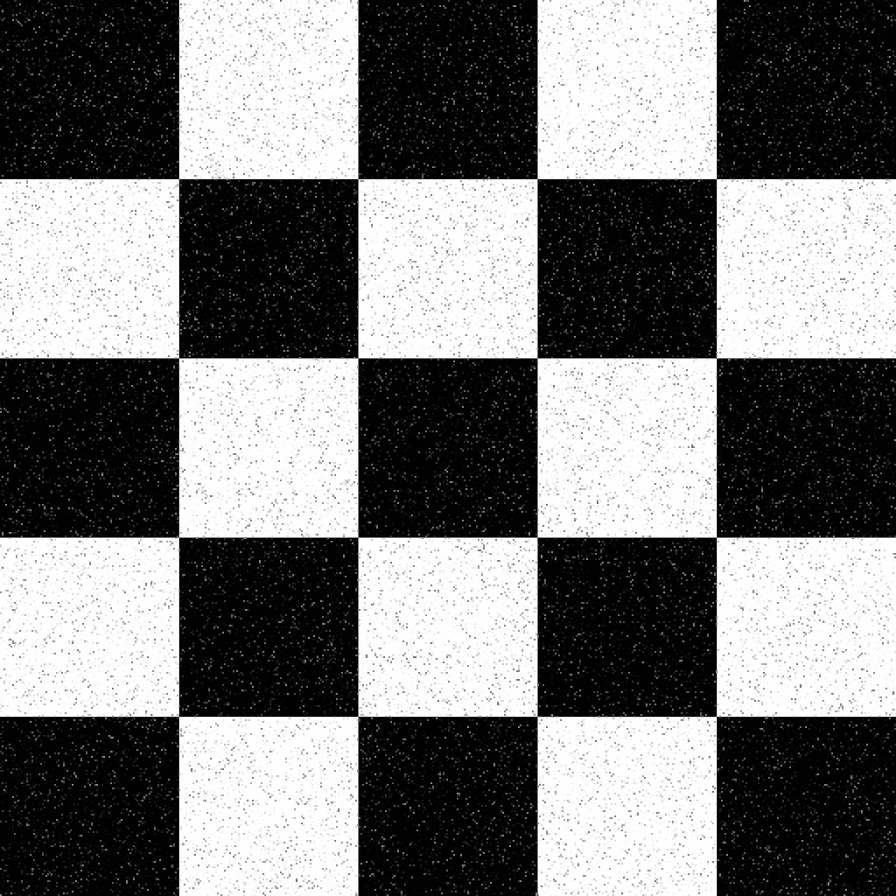
Give the GLSL for this pattern, as a Shadertoy shader.

```glsl
// Black and white checkerboard with a fine sparse speckle of the opposite tone.

#define TILES 5.0            // squares across and down
#define GRAIN_CELLS 512.0    // speckle cells across and down
#define GRAIN_STRENGTH 0.6   // strongest blend toward the opposite tone
#define GRAIN_SPARSITY 24.0  // higher means fewer visible specks
#define DARK_TONE 0.004
#define LIGHT_TONE 0.996
#define PI 3.14159

// Integer hash, uniform in 0..1
float hash(ivec2 cell) {
    uvec2 q = uvec2(cell + 4096) * uvec2(1597u, 3571u);
    uint n = q.x ^ (q.y * 2663u);
    n = (n ^ (n >> 15)) * 73939u;
    n = (n ^ (n >> 13)) * 91193u;
    n = (n ^ (n >> 16)) * 62989u;
    n ^= n >> 14;
    return float(n & 65535u) / 65535.0;
}

// Mostly faint, with a few strong specks
float speck(ivec2 cell) {
    return GRAIN_STRENGTH * pow(hash(cell), GRAIN_SPARSITY);
}

// Speckle cells with borders blended over one pixel
float grain(vec2 uv, vec2 pixel) {
    vec2 p = uv * GRAIN_CELLS - 0.5;
    ivec2 cell = ivec2(floor(p));
    vec2 blend = clamp((fract(p) - 0.5) / (pixel * GRAIN_CELLS) + 0.5, 0.0, 1.0);
    float lower = mix(speck(cell), speck(cell + ivec2(1, 0)), blend.x);
    float upper = mix(speck(cell + ivec2(0, 1)), speck(cell + ivec2(1, 1)), blend.x);
    return mix(lower, upper, blend.y);
}

// 0 on dark squares, 1 on light ones; the lower left square is dark
float checker(vec2 uv, vec2 pixel) {
    vec2 edgeDistance = sin(PI * TILES * uv) / (PI * TILES);
    vec2 side = clamp(2.0 * edgeDistance / pixel, -1.0, 1.0);
    return 0.5 - 0.5 * side.x * side.y;
}

void mainImage(out vec4 fragColor, in vec2 fragCoord) {
    vec2 pixel = 1.0 / iResolution.xy;
    vec2 uv = fragCoord * pixel;

    float tone = mix(DARK_TONE, LIGHT_TONE, checker(uv, pixel));
    tone = mix(tone, 1.0 - tone, grain(uv, pixel));
    fragColor = vec4(vec3(tone), 1.0);
}
```
